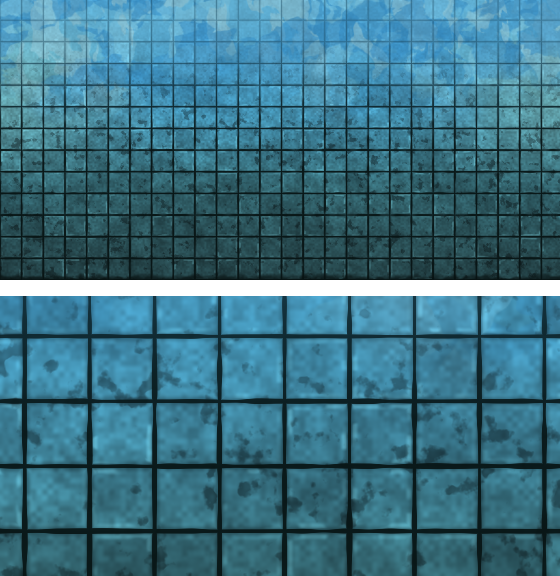
Top, the full canvas; bottom, a detail of the centre.
A WebGL 2 fragment shader for this texture:

```glsl
#version 300 es
precision highp float;
// Worn square wall tiles, dark teal below, fading into sky-blue camouflage paint above.
uniform vec2 u_resolution;
out vec4 fragColor;

float hash(vec2 p) {
  return fract(sin(dot(p, vec2(127.1, 311.7))) * 43758.5453);
}

float noise(vec2 p) {
  vec2 i = floor(p), f = fract(p);
  f = f * f * (3.0 - 2.0 * f);
  return mix(mix(hash(i), hash(i + vec2(1, 0)), f.x),
             mix(hash(i + vec2(0, 1)), hash(i + vec2(1, 1)), f.x), f.y);
}

float fbm(vec2 p) {
  float sum = 0.0, amp = 0.53;
  for (int i = 0; i < 4; i++) {
    sum += amp * noise(p);
    p = mat2(1.6, 1.2, -1.2, 1.6) * p + 7.3;
    amp *= 0.5;
  }
  return sum;
}

// Vertical blend from dark teal to sky blue, paler and warmer at both sides
vec3 wallColor(vec2 p) {
  vec3 c = mix(vec3(0.15, 0.28, 0.30), vec3(0.20, 0.40, 0.44), smoothstep(0.02, 0.42, p.y));
  c = mix(c, vec3(0.28, 0.56, 0.65), smoothstep(0.30, 0.66, p.y));
  c = mix(c, vec3(0.37, 0.68, 0.82), smoothstep(0.62, 1.0, p.y));
  float side = smoothstep(0.35, 1.0, abs(p.x - 1.0));
  float band = smoothstep(0.3, 0.7, p.y) * (1.0 - smoothstep(0.75, 1.0, p.y));
  return c + band * mix(vec3(-0.03, -0.01, 0.03), vec3(0.11, 0.08, 0.02), side);
}

// Overlapping hard-edged patches, stretched along slanted directions
vec3 camouflage(vec3 c, vec2 p) {
  for (int i = 0; i < 5; i++) {
    float k = float(i), a = 0.5 + k * 1.3;
    vec2 q = mat2(cos(a), sin(a), -sin(a), cos(a)) * p * vec2(1.0, 1.15);
    q += 0.11 * vec2(fbm(p * 9.0 + k * 5.1), fbm(p * 9.0 + k * 8.7 + 31.0));
    float n = fbm(q * vec2(4.5, 9.0) + k * 17.0);
    float w = fwidth(n) * 0.7 + 0.004;
    float patchMask = smoothstep(0.53 - w, 0.53 + w, n);
    vec3 paint = i % 2 == 0 ? vec3(0.20, 0.53, 0.74) : vec3(0.47, 0.74, 0.84);
    if (i == 3) paint = vec3(0.56, 0.75, 0.80);
    c = mix(c, paint, patchMask * 0.55);
  }
  return c;
}

void main() {
  vec2 p = gl_FragCoord.xy / u_resolution * vec2(2.0, 1.0);
  float pixel = 1.0 / u_resolution.y;
  float pitch = 0.07734;
  vec2 grid = p / pitch;
  vec2 tile = floor(grid);
  float worn = 1.0 - smoothstep(0.45, 0.95, p.y);

  // Paint, strongest at the top, with a ragged lower end
  vec3 color = wallColor(p);
  float painted = smoothstep(0.54, 0.86, p.y + 0.25 * (fbm(p * 5.0) - 0.5));
  color = mix(color, camouflage(color, p), painted);

  // Tone of each tile, stains, grain and pits
  color *= 1.0 + (hash(tile) - 0.5) * mix(0.05, 0.20, worn);
  color *= 1.0 + (fbm(p * 28.0) - 0.5) * mix(0.10, 0.45, worn);
  color *= 1.0 + (noise(p * 150.0) - 0.5) * mix(0.06, 0.24, worn);
  color *= 1.0 - 0.35 * worn * smoothstep(0.60, 0.75, fbm(p * 48.0 + 11.0));

  // Chipped pale rims just inside the tile edges
  vec2 toLine = abs(fract(grid + 0.5) - 0.5) * pitch;
  float d = min(toLine.x, toLine.y);
  float rim = smoothstep(0.002, 0.005, d) * (1.0 - smoothstep(0.006, 0.012, d));
  float chips = smoothstep(0.42, 0.75, noise(p * 65.0)) * hash(tile + 3.7);
  color += vec3(0.13, 0.20, 0.21) * rim * chips * mix(0.35, 1.0, worn);

  // Dark joints of uneven width, fainter towards the top
  vec2 wobble = vec2(noise(p * 38.0), noise(p * 38.0 + 50.0));
  vec2 halfWidth = mix(vec2(0.0015), 0.0014 + 0.0024 * wobble, worn);
  vec2 joints = 1.0 - smoothstep(halfWidth - 0.5 * pixel, halfWidth + 0.5 * pixel, toLine);
  float joint = max(joints.x, joints.y);
  float shade = 1.0 - smoothstep(0.0, 0.009, d);
  color *= 1.0 - 0.28 * shade * mix(0.3, 1.0, worn);
  vec3 grout = mix(vec3(0.12, 0.32, 0.42), vec3(0.03, 0.08, 0.08), worn);
  color = mix(color, grout, joint * mix(0.42, 0.92, smoothstep(0.0, 0.7, worn)));

  // Grime along the floor
  float grime = 1.0 - smoothstep(0.004, 0.022, p.y + 0.018 * (noise(p * 45.0) - 0.5));
  color = mix(color, vec3(0.03, 0.07, 0.07), 0.75 * grime);

  fragColor = vec4(clamp(color, 0.0, 1.0), 1.0);
}
```
